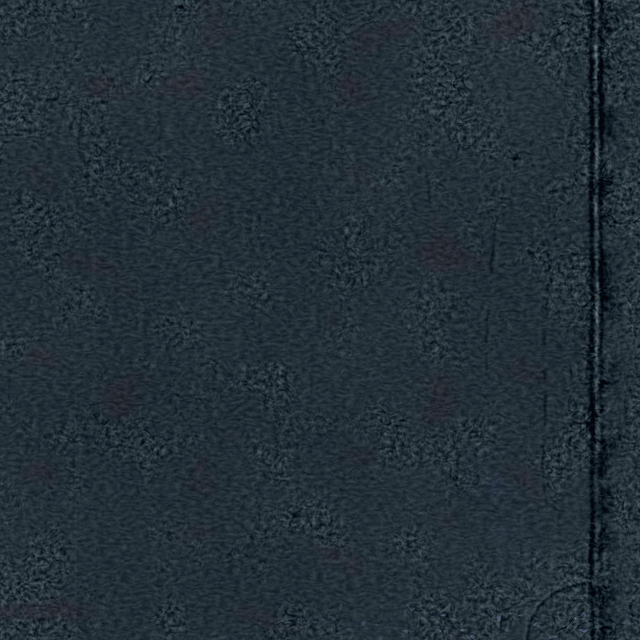
Reproduce this texture procedurally as a WebGL 2 fragment shader.

```glsl
#version 300 es
precision highp float;

uniform vec2 u_resolution;
out vec4 fragColor;

vec2 gradient(vec2 cell) {
  vec3 q = fract(cell.xyx * vec3(0.1031, 0.1030, 0.0973));
  q += dot(q, q.yzx + 33.33);
  float angle = 6.2832 * fract((q.x + q.y) * q.z);
  return vec2(cos(angle), sin(angle));
}

float gradientNoise(vec2 p) {
  vec2 c = floor(p), f = p - c;
  vec2 w = f * f * f * (f * (f * 6.0 - 15.0) + 10.0);
  vec2 e = vec2(1.0, 0.0);
  float low = mix(dot(gradient(c), f), dot(gradient(c + e), f - e), w.x);
  float high = mix(dot(gradient(c + e.yx), f - e.yx), dot(gradient(c + 1.0), f - 1.0), w.x);
  return mix(low, high, w.y);
}

float fbm(vec2 p) {
  float sum = 0.0, gain = 1.0;
  for (int i = 0; i < 4; i++) {
    sum += gain * gradientNoise(p);
    p = mat2(1.6, 1.2, -1.2, 1.6) * p + 17.3;
    gain *= 0.55;
  }
  return sum;
}

// Soft stroke of the given half width around distance zero
float stroke(float d, float width) {
  return exp(-d * d / (width * width));
}

float band(float x, float from, float to, float soft) {
  return smoothstep(from - soft, from + soft, x) * (1.0 - smoothstep(to - soft, to + soft, x));
}

void main() {
  vec2 uv = gl_FragCoord.xy / u_resolution;
  vec2 warp = vec2(gradientNoise(uv * 38.0), gradientNoise(uv * 38.0 + 71.0));
  vec2 p = uv + 0.006 * warp;

  // Worn areas: coarse toward the borders, calmer in the middle
  float border = smoothstep(0.3, 0.75, length((uv - vec2(0.42, 0.45)) * vec2(1.1, 1.0)));
  float rough = smoothstep(-0.3, 0.65, fbm(uv * 8.0 + 4.0) + 0.3 * border);
  rough = clamp(rough + 0.4 * smoothstep(0.88, 0.95, uv.x), 0.0, 1.0);

  // Flat brownish stains
  float stain = smoothstep(0.3, 0.52, gradientNoise(uv * vec2(8.0, 11.0) + 31.0) + 0.12 * fbm(uv * 40.0));
  stain *= 1.0 - smoothstep(0.8, 0.9, uv.x);
  rough *= 1.0 - 0.6 * stain;

  // Flat streaks blended with curly grain
  float streaks = gradientNoise(p * vec2(85.0, 190.0)) + 0.6 * gradientNoise(p * vec2(170.0, 260.0) + 9.0);
  float curls = gradientNoise(p * vec2(115.0, 140.0) + 53.0) + 0.8 * gradientNoise(p * 235.0 + 27.0);
  float value = 0.085 * streaks * (1.0 - 0.5 * rough) + 0.18 * curls * rough;
  value += 0.016 * fbm(uv * 4.0 + 12.0) + 0.012 * (border - 0.4) + 0.010 * rough;

  // Broken dark creases with pale rims
  float creaseField = gradientNoise(p * vec2(42.0, 50.0) + 5.0);
  float creaseMask = smoothstep(0.1, 0.4, gradientNoise(uv * 19.0 + 88.0)) * rough;
  value -= 0.09 * creaseMask * stroke(creaseField, 0.06);
  value += 0.05 * creaseMask * stroke(creaseField - 0.13, 0.06);

  // Long wandering cracks
  for (int i = 0; i < 3; i++) {
    float k = float(i);
    float path = 0.67 + 0.095 * k + 0.025 * gradientNoise(vec2(uv.y * 7.0, k * 9.3)) + 0.006 * warp.x;
    float broken = smoothstep(-0.1, 0.25, gradientNoise(vec2(uv.y * 26.0, k * 5.7 + 2.5)));
    float span = band(uv.y, 0.62 - 0.2 * k, 0.72 - 0.02 * k, 0.05);
    value -= 0.08 * span * broken * stroke(uv.x - path, 0.0025);
    value += 0.03 * span * broken * stroke(uv.x - path - 0.006, 0.003);
  }

  // Faint upright scratch and a curved scratch near the foot
  value += 0.022 * stroke(uv.x - 0.118 - 0.001 * warp.x, 0.002) * (1.0 - smoothstep(0.35, 0.5, uv.y));
  float arc = length((uv - vec2(0.92, 0.0)) * vec2(1.0, 1.1)) - 0.096 + 0.003 * warp.y;
  float arcMask = band(uv.x, 0.81, 0.915, 0.01);
  value += arcMask * (0.04 * stroke(arc - 0.005, 0.003) - 0.10 * stroke(arc, 0.0025));

  // Vertical seam: two dark grooves, a pale lip and soot beside it
  float seam = uv.x - 0.925 - 0.003 * gradientNoise(vec2(uv.y * 9.0, 3.5)) - 0.002 * warp.x;
  float wear = gradientNoise(vec2(uv.y * 24.0, 7.5));
  float upper = smoothstep(0.25, 0.5, uv.y);
  float flakes = smoothstep(-0.1, 0.3, gradientNoise(vec2(uv.x * 70.0, uv.y * 32.0) + 41.0));
  float soot = smoothstep(-0.12, 0.4, fbm(uv * vec2(26.0, 18.0) + 60.0)) * stroke(seam - 0.018, 0.022);
  value -= 0.10 * soot;
  value -= (0.15 + 0.06 * wear) * stroke(seam, 0.0038);
  value -= (0.04 + 0.10 * upper + 0.08 * wear) * stroke(seam - 0.015, 0.0036);
  value += (0.05 + 0.15 * flakes) * (0.35 + 0.65 * upper) * stroke(seam - 0.0075, 0.0026);

  // Bluish scuff running down to the lower right, and pale chips
  vec2 s = uv - vec2(0.785, 0.2);
  float scuff = stroke(s.x + 0.35 * s.y + 0.008 * warp.x, 0.02) * stroke(s.y, 0.06);
  scuff *= smoothstep(-0.35, 0.3, fbm(uv * 22.0 + 6.0));
  float chips = smoothstep(0.36, 0.5, gradientNoise(p * vec2(75.0, 95.0) + 19.0));
  chips *= (1.0 - smoothstep(0.02, 0.07, uv.y)) * smoothstep(0.3, 0.8, uv.x);

  vec3 color = vec3(0.138, 0.187, 0.220) + value * vec3(1.0, 1.05, 1.02);
  color += stain * vec3(0.016, -0.018, -0.014);
  color += scuff * vec3(0.035, 0.025, 0.065) + chips * vec3(0.12, 0.13, 0.2);
  fragColor = vec4(max(color, vec3(0.01, 0.02, 0.04)), 1.0);
}
```
